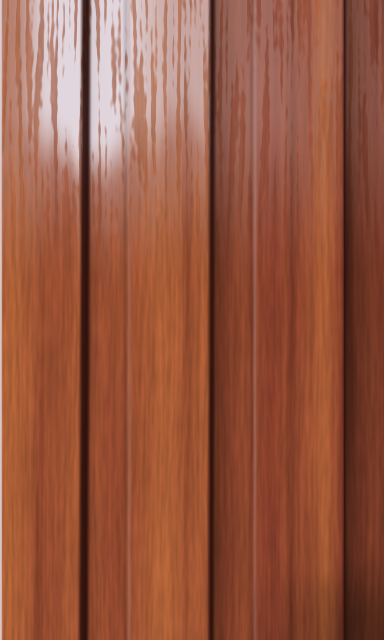
This texture is drawn by a Shadertoy shader. Its source:

```glsl
// Four upright boards of varnished red-brown wood, split by three dark grooves.
// Stretched gradient noise makes the figure and pores; a soft window glare
// lights the upper boards and is broken into streaks by the embossed grain.

#define GRAIN_FREQ 78.0      // embossed streaks across the canvas
#define FIGURE_FREQ 13.0     // broad colour bands across the canvas
#define FIGURE_AMOUNT 0.55
#define PORE_AMOUNT 0.13
#define GLARE_AMOUNT 1.0
#define GLARE_START 0.54     // height where the glare begins
#define GLARE_FULL 0.86      // height where it is strongest
#define GROOVE_DARKNESS 0.92
#define RIDGE_WIDTH 0.0035

const vec3 DARK_WOOD = vec3(0.31, 0.13, 0.09);
const vec3 RED_WOOD = vec3(0.535, 0.25, 0.172);
const vec3 AMBER_WOOD = vec3(0.69, 0.385, 0.215);
const vec3 GROOVE = vec3(0.17, 0.06, 0.045);
const vec3 SHEEN = vec3(0.73, 0.56, 0.54);
const vec3 GLARE = vec3(0.89, 0.85, 0.88);

// Groove centre, half width, width of the shadow on its right
const vec3 GROOVES[3] = vec3[3](vec3(0.221, 0.011, 0.012),
                                vec3(0.551, 0.007, 0.040),
                                vec3(0.897, 0.003, 0.035));

vec2 hashGradient(vec2 cell) {
    vec3 q = fract(vec3(cell.xyx) * vec3(0.1031, 0.1030, 0.0973));
    q += dot(q, q.yzx + 33.33);
    float angle = 6.2832 * fract((q.x + q.y) * q.z);
    return vec2(cos(angle), sin(angle));
}

float gradientNoise(vec2 p) {
    vec2 i = floor(p), f = fract(p);
    vec2 u = f * f * f * (f * (f * 6.0 - 15.0) + 10.0);
    float a = dot(hashGradient(i), f);
    float b = dot(hashGradient(i + vec2(1, 0)), f - vec2(1, 0));
    float c = dot(hashGradient(i + vec2(0, 1)), f - vec2(0, 1));
    float d = dot(hashGradient(i + vec2(1, 1)), f - vec2(1, 1));
    return 1.4 * mix(mix(a, b, u.x), mix(c, d, u.x), u.y);
}

float bump(float x, float centre, float width) {
    float d = (x - centre) / width;
    return exp(-d * d);
}

void mainImage(out vec4 fragColor, in vec2 fragCoord) {
    vec2 uv = fragCoord / iResolution.xy;
    float pixel = 1.0 / iResolution.x;

    // Board index, groove cores and their one-sided shadows
    float board = 0.0, groove = 0.0, shadow = 0.0;
    for (int i = 0; i < 3; i++) {
        vec3 g = GROOVES[i];
        float lean = (0.5 - uv.y) * 0.006 * (1.0 - float(i) * 0.5);
        float d = uv.x - g.x + lean;
        board += step(0.0, d);
        float soft = 0.004 + pixel;
        groove = max(groove, 1.0 - smoothstep(g.y - soft, g.y + soft, abs(d)));
        shadow = max(shadow, step(0.0, d) * exp(-d / g.z));
    }

    // Grain coordinates: each board is cut from another part of the wood
    vec2 wood = uv + vec2(board * 3.71, board * 7.3);
    wood.x += 0.010 * gradientNoise(wood * vec2(4.0, 2.2));
    float figure = gradientNoise(wood * vec2(FIGURE_FREQ, 0.9))
                 + 0.5 * gradientNoise(wood * vec2(FIGURE_FREQ * 2.7, 1.6));
    float fibre = gradientNoise(wood * vec2(GRAIN_FREQ * 1.3, 6.0));
    float pores = gradientNoise(wood * vec2(GRAIN_FREQ * 1.9, 26.0));

    // Wood tone: amber stripes, dark heart bands, fine fibres
    float amber = 0.42 + 0.38 * bump(uv.x, 0.45, 0.10)
                + 0.70 * bump(uv.x, 0.845, 0.032)
                + 0.30 * bump(uv.x, 0.02, 0.07)
                - 0.32 * smoothstep(0.55, 0.57, uv.x) - 0.15 * bump(uv.x, 0.28, 0.04);
    amber += figure * FIGURE_AMOUNT * 0.55;
    vec3 color = mix(RED_WOOD, AMBER_WOOD, clamp(amber, 0.0, 1.05));
    float heart = smoothstep(0.2, 0.85, -figure) * mix(0.3, 0.8, step(2.5, board));
    heart = max(heart, 0.75 * bump(uv.x + 0.006 * figure, 0.762, 0.011));
    color = mix(color, DARK_WOOD, heart * FIGURE_AMOUNT);
    color *= 1.0 + PORE_AMOUNT * (fibre * 0.8 + pores * 0.5);
    color *= 1.0 - 0.30 * smoothstep(0.16, 0.02, uv.y) * smoothstep(0.6, 0.95, uv.x);
    color *= 1.0 - 0.14 * step(2.5, board);

    // Glare: strong beside the first groove, faint over the right boards
    float height = smoothstep(GLARE_START, GLARE_FULL, uv.y + 0.03 * figure);
    float reach = 0.80 + 0.35 * bump(uv.x, 0.23, 0.12);
    reach *= mix(1.0, 0.72, step(1.5, board)) * mix(1.0, 0.62, smoothstep(0.68, 0.85, uv.x));
    reach *= mix(0.75, 1.0, smoothstep(0.0, 0.12, uv.x));
    float gloss = clamp(GLARE_AMOUNT * height * reach, 0.0, 1.0);

    // Embossed streaks with ragged edges interrupt the reflection
    float emboss = gradientNoise(wood * vec2(GRAIN_FREQ, 4.0))
                 + 0.30 * gradientNoise(wood * vec2(GRAIN_FREQ * 1.4, 46.0));
    float polish = smoothstep(-0.38, 0.02, emboss);
    vec3 reflection = mix(SHEEN, GLARE, smoothstep(0.58, 0.96, gloss));
    color = mix(color, reflection, gloss * mix(0.38, 0.98, polish));

    // Thin raised ridges: a lit line with a darker foot
    for (int i = 0; i < 2; i++) {
        float centre = 0.336 + 0.328 * float(i);
        float lit = bump(uv.x, centre, RIDGE_WIDTH + 0.5 * pixel);
        float foot = bump(uv.x, centre - 0.009, 0.006);
        color *= 1.0 - 0.14 * foot;
        color = mix(color, SHEEN, lit * (0.28 + 0.25 * float(i) * uv.y));
    }

    // Grooves and the pale outer edge
    color *= 1.0 - 0.45 * shadow * (1.0 - 0.55 * gloss);
    color = mix(color, GROOVE, groove * GROOVE_DARKNESS);
    float edge = 1.0 - smoothstep(0.005 - pixel, 0.005 + pixel, uv.x);
    color = mix(color, GLARE, edge * 0.85);

    fragColor = vec4(clamp(color, 0.0, 1.0), 1.0);
}
```
